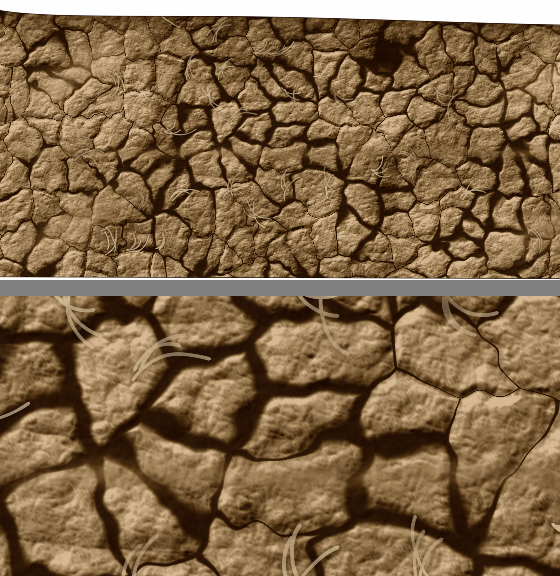
Top, the full canvas; bottom, a detail of the centre.
A WebGL 1 fragment shader for this texture:

```glsl
precision highp float;
// Dry cracked soil with pale rootlets, cut by a curved white margin at the top.
// Warped Voronoi plates give the cracks, billowed noise gives lit crumbly relief,
// and scattered tufts of arcs give the rootlets. Units: canvas height = 1.

uniform vec2 u_resolution;

#define PLATE_SCALE 9.0
#define CRACK_WIDTH 0.20
#define CRUMB_SCALE 15.0
#define CRUMB_HEIGHT 0.0075
#define PLATE_HEIGHT 0.006
#define RELIEF 0.52
#define BASE_TONE 0.49
#define TUFT_CELL 0.14
#define ROOT_WIDTH 0.0022
#define TILE vec2(1.73, 0.54)

const vec3 CREVICE = vec3(0.11, 0.035, 0.0);
const vec3 UMBER = vec3(0.31, 0.20, 0.07);
const vec3 CLAY = vec3(0.60, 0.48, 0.32);
const vec3 SAND = vec3(0.80, 0.68, 0.53);
const vec3 ROOT = vec3(0.87, 0.79, 0.65);
const vec3 MARGIN = vec3(0.995);

vec2 hash22(vec2 p) {
  vec3 q = fract(vec3(p.xyx) * vec3(0.1031, 0.1030, 0.0973));
  q += dot(q, q.yzx + 33.33);
  return fract((q.xx + q.yz) * q.zy);
}

float noise(vec2 p) {
  vec2 i = floor(p), f = fract(p);
  f = f * f * (3.0 - 2.0 * f);
  float low = mix(hash22(i).x, hash22(i + vec2(1, 0)).x, f.x);
  float high = mix(hash22(i + vec2(0, 1)).x, hash22(i + vec2(1, 1)).x, f.x);
  return mix(low, high, f.y);
}

// Rounded crumbs with sharp creases between them
float billow(vec2 p) {
  float sum = 0.0, amp = 1.0;
  for (int i = 0; i < 5; i++) {
    sum += amp * abs(2.0 * noise(p) - 1.0);
    p = mat2(1.6, 1.2, -1.2, 1.6) * p + 17.3;
    amp *= 0.55;
  }
  return sum;
}

// Gap between the two nearest plate centres: zero along a crack
float plateEdge(vec2 p) {
  vec2 cell = floor(p);
  float near = 9.0, second = 9.0;
  for (int j = -1; j <= 1; j++)
    for (int i = -1; i <= 1; i++) {
      vec2 id = cell + vec2(i, j);
      float d = length(id + hash22(id) - p);
      second = min(second, max(near, d));
      near = min(near, d);
    }
  return second - near;
}

// x: surface height, y: plate edge gap, z: crumb height
vec3 surface(vec2 p) {
  vec2 wide = vec2(noise(p * 8.0), noise(p * 8.0 + 31.0)) - 0.5;
  vec2 jag = vec2(noise(p * 38.0 + 9.0), noise(p * 38.0 + 57.0)) - 0.5;
  float gap = plateEdge((p + 0.06 * wide + 0.018 * jag) * PLATE_SCALE);
  float crumbs = billow(p * CRUMB_SCALE);
  return vec3(PLATE_HEIGHT * smoothstep(0.0, 0.35, gap) + CRUMB_HEIGHT * crumbs, gap, crumbs);
}

// Distance to the nearest rootlet arc; tufts gather left of centre
float rootDistance(vec2 p) {
  float best = 1.0;
  vec2 cell = floor(p / TUFT_CELL);
  for (int j = -1; j <= 1; j++)
    for (int i = -1; i <= 1; i++) {
      vec2 id = cell + vec2(i, j), rnd = hash22(id + 71.0);
      vec2 tuft = (id + rnd) * TUFT_CELL;
      float side = (tuft.x - 0.95) / 0.38;
      if (hash22(id + 143.0).x > 0.10 + 0.55 * exp(-side * side)) continue;
      for (int k = 0; k < 3; k++) {
        vec2 vary = hash22(id * 3.0 + float(k) * 19.0 + 211.0);
        float angle = 6.2832 * rnd.y + 1.4 * (vary.x - 0.5);
        float radius = 0.03 + 0.05 * vary.y;
        vec2 dir = vec2(cos(angle), sin(angle));
        vec2 q = p - tuft - 0.04 * (vary.yx - 0.5) + dir * radius;
        float turn = acos(clamp(dot(q, dir) / max(length(q), 1e-4), -1.0, 1.0));
        best = min(best, abs(length(q) - radius) + radius * max(turn - 0.75, 0.0));
      }
    }
  return best;
}

// Soft slanted or upright patch, repeated over the tile
float patchAt(vec2 p, vec2 centre, vec2 axis, vec2 size) {
  vec2 q = mod(p - centre + 0.5 * TILE, TILE) - 0.5 * TILE;
  q = vec2(dot(q, axis), dot(q, vec2(-axis.y, axis.x))) / size;
  return exp(-dot(q, q));
}

void main() {
  float px = 1.0 / u_resolution.y;
  vec2 p = gl_FragCoord.xy * px;

  // Broad zones: worn slopes, a hazy seam and damp hollows
  float worn = patchAt(p, vec2(0.27, 0.74), vec2(0.86, 0.51), vec2(0.22, 0.06));
  float seam = exp(-pow(abs(p.y - 0.453) / 0.016, 2.0));
  float damp = patchAt(p, vec2(1.37, 0.84), vec2(1.0, 0.0), vec2(0.07, 0.12));
  float rough = (1.0 - 0.6 * worn) * (1.0 - 0.5 * seam);

  // Relief lit from the upper left
  const float STEP = 0.003;
  vec3 here = surface(p);
  vec2 slope = vec2(surface(p + vec2(STEP, 0)).x, surface(p + vec2(0, STEP)).x) - here.x;
  float light = clamp(dot(slope / STEP, vec2(0.55, -0.83)), -0.8, 0.8);
  float tone = BASE_TONE + rough * (RELIEF * light + 0.10 * (here.z - 0.75));
  tone += 0.18 * (noise(p * 5.0 + 4.0) - 0.5) + 0.10 * (noise(p * 170.0) - 0.5);
  tone += 0.09 * worn - 0.20 * damp;

  // Cracks of uneven width with shaded lips
  float width = 0.02 + CRACK_WIDTH * smoothstep(0.3, 0.8, noise(p * 7.0 + 90.0)) * rough;
  float crack = 1.0 - smoothstep(0.35 * width, width + 2.0 * px, here.y);
  tone -= 0.11 * rough * (1.0 - smoothstep(0.0, 0.35, here.y));
  tone *= 1.0 - 0.88 * crack * rough;

  // Curved margin, with shade gathering below its upper edge
  float top = 0.943 + 0.021 * exp(-8.0 * p.x) - 0.034 * smoothstep(0.7, 2.3, p.x);
  float inside = min(top - p.y, p.y - 0.010 + 0.003 * p.x);
  tone *= 1.0 - 0.5 * exp(-max(top - p.y, 0.0) / 0.045);

  // Rootlets and their soft shadow
  float root = rootDistance(p + 0.012 * (vec2(noise(p * 20.0), noise(p * 20.0 + 8.0)) - 0.5));
  tone *= 1.0 - 0.22 * (1.0 - smoothstep(0.0, 0.010, root));
  float strand = 1.0 - smoothstep(ROOT_WIDTH - 0.5 * px, ROOT_WIDTH + 0.5 * px, root);

  vec3 soil = mix(CREVICE, UMBER, clamp(tone / 0.21, 0.0, 1.0));
  soil = mix(soil, CLAY, clamp((tone - 0.21) / 0.28, 0.0, 1.0));
  soil = mix(soil, SAND, clamp((tone - 0.49) / 0.20, 0.0, 1.2));
  soil = mix(soil, ROOT, strand * (0.3 + 0.6 * noise(p * 16.0 + 40.0)));
  soil = mix(CREVICE, soil, smoothstep(0.0, 0.004, inside));
  gl_FragColor = vec4(mix(MARGIN, soil, smoothstep(-0.5 * px, 0.5 * px, inside)), 1.0);
}
```
